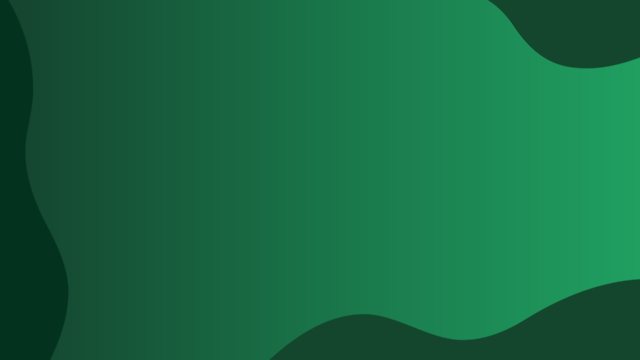
Reproduce this background procedurally as a WebGL 1 fragment shader.

```glsl
precision highp float;
// Green horizontal gradient framed by dark wavy blobs at the left, bottom and top right.

uniform vec2 u_resolution;

// Cubic Hermite span between two knots, each given as (position, value, slope).
float span(float x, vec3 a, vec3 b) {
  float w = b.x - a.x;
  float t = (x - a.x) / w;
  float s = 1.0 - t;
  return s * s * ((1.0 + 2.0 * t) * a.y + t * w * a.z)
       + t * t * ((1.0 + 2.0 * s) * b.y - s * w * b.z);
}

// Width of the left blob at height y.
float leftWidth(float y) {
  vec3 hip = vec3(1.71, 1.71, 0.0);
  vec3 bend = vec3(3.375, 1.167, -0.53);
  vec3 waist = vec3(5.21, 0.635, 0.0);
  vec3 shoulder = vec3(6.75, 0.83, 0.0);
  if (y < hip.x) return span(y, vec3(0.0, 1.25, 0.5), hip);
  if (y < bend.x) return span(y, hip, bend);
  if (y < waist.x) return span(y, bend, waist);
  if (y < shoulder.x) return span(y, waist, shoulder);
  return span(y, shoulder, vec3(9.0, 0.21, -0.58));
}

// Height of the bottom hills at x.
float hillHeight(float x) {
  vec3 crest = vec3(9.1, 1.146, 0.0);
  vec3 dip = vec3(11.56, 0.5, 0.0);
  vec3 rise = vec3(13.125, 1.01, 0.62);
  if (x < crest.x) return span(x, vec3(6.73, 0.0, 0.92), crest);
  if (x < dip.x) return span(x, crest, dip);
  if (x < rise.x) return span(x, dip, rise);
  return span(x, rise, vec3(16.0, 2.02, 0.06));
}

// Depth of the top right blob at x, measured down from the top edge.
float cornerDepth(float x) {
  vec3 drop = vec3(12.854, 0.667, 1.5);
  vec3 belly = vec3(14.69, 1.708, 0.0);
  if (x < drop.x) return span(x, vec3(12.19, 0.0, 0.6), drop);
  if (x < belly.x) return span(x, drop, belly);
  return span(x, belly, vec3(16.0, 1.4375, -0.36));
}

void main() {
  // The canvas spans 16 by 9 units.
  vec2 uv = gl_FragCoord.xy / u_resolution;
  vec2 p = uv * vec2(16.0, 9.0);
  float soft = 9.0 / u_resolution.y;

  // Background gradient, from deep green to bright green.
  vec3 midGreen = vec3(0.098, 0.455, 0.285);
  vec3 color = mix(vec3(0.08, 0.26, 0.18), midGreen, min(uv.x * 2.0, 1.0));
  color = mix(color, vec3(0.125, 0.625, 0.38), max(uv.x * 2.0 - 1.0, 0.0));

  // Bottom hills and top right blob share one colour.
  float inside = max(hillHeight(p.x) - p.y, cornerDepth(p.x) - (9.0 - p.y));
  color = mix(color, vec3(0.078, 0.275, 0.176), smoothstep(-soft, soft, inside));

  // Darkest blob along the left edge.
  float leftInside = leftWidth(p.y) - p.x;
  color = mix(color, vec3(0.012, 0.2, 0.12), smoothstep(-soft, soft, leftInside));

  gl_FragColor = vec4(color, 1.0);
}
```
